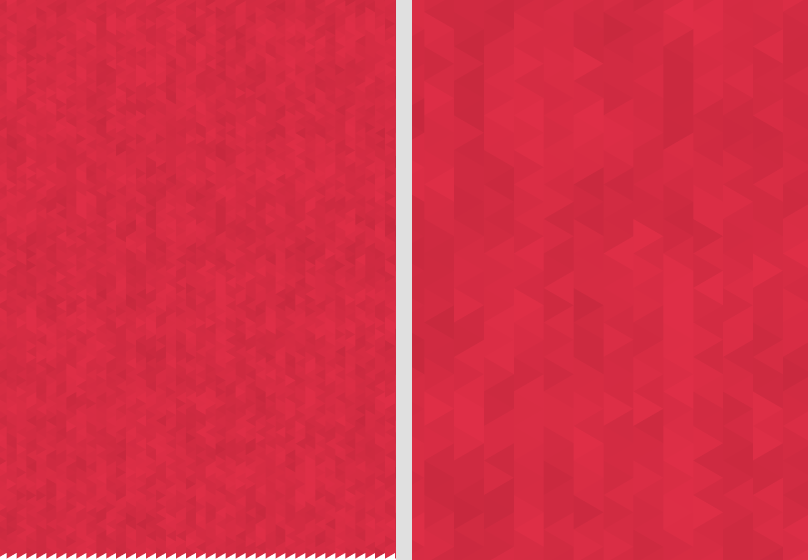
Left: the whole. Right: its middle third, enlarged.
A WebGL 2 fragment shader for this background:

```glsl
#version 300 es
precision highp float;

uniform vec2 u_resolution;
out vec4 fragColor;

float hash(vec2 p) {
    vec3 q = fract(p.xyx * vec3(0.1031, 0.1030, 0.0973));
    q += dot(q, q.yzx + 33.33);
    return fract((q.x + q.y) * q.z);
}

float cornerSlope(vec2 corner, vec2 offset) {
    float angle = 6.28318 * hash(corner + 71.0);
    return dot(vec2(cos(angle), sin(angle)), offset);
}

float gradientNoise(vec2 p) {
    vec2 i = floor(p), f = p - i;
    vec2 w = f * f * f * (f * (f * 6.0 - 15.0) + 10.0);
    vec2 e = vec2(1.0, 0.0);
    float low = mix(cornerSlope(i, f), cornerSlope(i + e, f - e), w.x);
    float high = mix(cornerSlope(i + e.yx, f - e.yx), cornerSlope(i + 1.0, f - 1.0), w.x);
    return mix(low, high, w.y);
}

// One flat tone per triangle, from broad patches, small clusters and grain
vec3 facetColor(vec2 facet) {
    vec2 center = facet * vec2(1.0, 0.577);
    float tone = 0.56
        + 0.20 * gradientNoise(center * 0.13 + 5.3)
        + 0.62 * gradientNoise(center * vec2(0.57, 0.40) + 19.7)
        + 0.62 * (hash(facet + 13.0) - 0.5);
    return mix(vec3(0.783, 0.158, 0.243), vec3(0.876, 0.181, 0.277), clamp(tone, 0.0, 1.0));
}

vec3 paperColor(vec2 p) {
    // Columns of sideways triangles, all aligned to the same rows
    vec2 grid = (p - vec2(0.0117, 0.0023)) / vec2(0.01779, 0.02054);
    float column = floor(grid.x);
    float across = grid.x - column;
    float rising = grid.y - 0.5 * across;
    float falling = grid.y + 0.5 * across;

    // Sawtooth lower edge follows the rising sides
    if (rising < 0.0) return vec3(1.0);
    return facetColor(vec2(column, floor(rising) + floor(falling)) + 3.0);
}

void main() {
    // Average a 3 by 3 grid inside each pixel for smooth edges
    vec3 sum = vec3(0.0);
    for (int y = -1; y <= 1; y++) {
        for (int x = -1; x <= 1; x++) {
            vec2 samplePoint = gl_FragCoord.xy + vec2(x, y) / 3.0;
            sum += paperColor(samplePoint / u_resolution.y);
        }
    }
    fragColor = vec4(sum / 9.0, 1.0);
}
```
